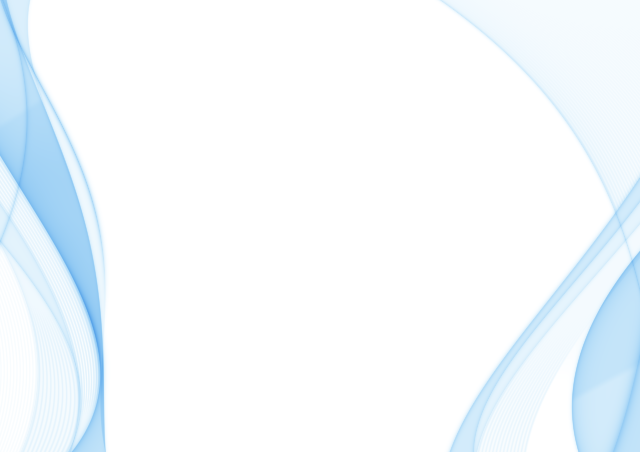
A Shadertoy shader for this background:

```glsl
// Pale blue translucent ribbons sweeping down both sides of a white page.
// Each border is a smooth curve x(y); fills, soft edges and fine strands add
// up to an ink density, which is finally turned into colour by absorption.

const vec3 INK = vec3(0.71, 0.30, 0.062);

// Curve through five x positions at heights 0, 1/4, 1/2, 3/4 and 1
float curve(float y, float k0, vec4 k) {
    float t = 4.0 * y;
    vec4 d1 = k - vec4(k0, k.xyz);
    vec3 d2 = d1.yzw - d1.xyz;
    vec2 d3 = d2.yz - d2.xy;
    float b2 = t * (t - 1.0) / 2.0;
    float b3 = b2 * (t - 2.0) / 3.0;
    float b4 = b3 * (t - 3.0) / 4.0;
    return k0 + t * d1.x + b2 * d2.x + b3 * d3.x + b4 * (d3.y - d3.x);
}

// Signed distance right of a curve, in canvas widths
float side(float x, float c) {
    float d = x - c;
    vec2 slope = vec2(dFdx(d), dFdy(d)) * iResolution.x;
    return d / max(length(slope), 0.001);
}

// Smooth coverage of the area between two curves
float between(float x, float a, float b) {
    float px = 0.8 / iResolution.x;
    return smoothstep(-px, px, side(x, a)) * smoothstep(-px, px, side(b, x));
}

// Soft line centred on a curve
float edge(float x, float c, float width) {
    return exp(-abs(side(x, c)) / width);
}

// Glow that fades only to the right (dir = 1) or left (dir = -1) of a curve
float innerGlow(float x, float c, float width, float dir) {
    float d = side(x, c) * dir;
    return smoothstep(-0.001, 0.001, d) * exp(-max(d, 0.0) / width);
}

// Evenly spread thin lines between two curves
float strands(float x, float a, float b, float count) {
    float t = (x - a) / max(b - a, 0.004) * count;
    float w = fwidth(t);
    float line = 1.0 - smoothstep(0.0, 0.12 + w, abs(fract(t) - 0.5));
    return mix(line, 0.3, smoothstep(0.35, 0.8, w)) * between(x, a, b);
}

float leftRibbons(float x, float y) {
    float bandL  = curve(y, 0.112, vec4(0.150, 0.068, -0.039, -0.120));
    float bandR  = curve(y, 0.165, vec4(0.160, 0.134, 0.073, 0.010));
    float crest  = curve(y, 0.165, vec4(0.162, 0.154, 0.087, 0.001));
    float veil   = curve(y, 0.165, vec4(0.161, 0.134, 0.073, 0.047));
    float fold   = curve(y, -0.195, vec4(-0.082, 0.010, 0.042, 0.004));
    float sashL  = curve(y, 0.107, vec4(0.103, -0.020, -0.182, -0.339));
    float sashR  = curve(y, 0.110, vec4(0.109, 0.023, -0.104, -0.234));
    float shadow = curve(y, 0.033, vec4(0.055, -0.016, -0.143, -0.260));

    // Main band, deepest at mid height
    float deep = smoothstep(0.95, 0.45, y) * smoothstep(0.08, 0.32, y);
    float facet = smoothstep(-0.01, 0.01, x * 0.9 + 0.72 - y) * 0.07;
    float tone = mix(0.36, 0.62, deep) + facet * smoothstep(0.5, 0.65, y);
    tone -= 0.08 * between(x, -1.0, fold);
    float ink = tone * between(x, bandL, bandR);
    float pinch = exp(-pow((y - 0.27) / 0.13, 2.0));
    ink += (0.28 + 0.65 * pinch) * edge(x, bandL, 0.0035);
    ink += 0.22 * innerGlow(x, bandL, 0.022, 1.0) * between(x, bandL, bandR);

    // Crest line and the pale veils beside it
    float upper = smoothstep(0.25, 0.6, y);
    ink += 0.09 * between(x, bandR, crest) + 0.22 * between(x, crest, veil);
    ink += 0.55 * upper * smoothstep(1.1, 0.85, y) * edge(x, crest, 0.0025);
    ink += 0.16 * edge(x, bandR, 0.002) + 0.10 * upper * edge(x, veil, 0.002);
    ink += 0.30 * edge(x, fold, 0.0025);

    // Lower sash with its fine threads
    ink += 0.17 * between(x, sashL, sashR) + 0.20 * edge(x, sashL, 0.002);
    ink += 0.16 * edge(x, sashR, 0.002) + 0.10 * edge(x, shadow, 0.002);
    ink += 0.06 * between(x, shadow, sashL) + 0.09 * strands(x, shadow, sashL, 11.0);
    ink += 0.03 * between(x, sashR, bandL) + 0.14 * strands(x, sashR, bandL, 9.0);
    return ink + 0.045 * strands(x, shadow - 0.1, shadow, 20.0);
}

float rightRibbons(float x, float y) {
    float arc     = curve(y, 1.042, vec4(1.016, 0.970, 0.875, 0.688));
    float bandL   = curve(y, 0.703, vec4(0.810, 0.947, 1.061, 1.146));
    float bandR   = curve(y, 0.740, vec4(0.824, 0.970, 1.094, 1.198));
    float trail   = curve(y, 0.745, vec4(0.846, 0.997, 1.133, 1.250));
    float threads = curve(y, 0.823, vec4(0.904, 1.042, 1.198, 1.367));
    float wedge   = curve(y, 0.904, vec4(0.915, 1.035, 1.250, 1.562));
    float tail    = curve(y, 0.958, vec4(1.005, 1.042, 1.100, 1.200));

    // Hatched sail in the upper corner
    float above = between(x, arc, bandL);
    float ink = above * (0.035 + 0.065 * strands(x, arc, arc + 0.32, 62.0));
    ink += 0.25 * edge(x, arc, 0.0018) + 0.05 * above * innerGlow(x, arc, 0.03, 1.0);

    // Diagonal band and the threads trailing from it
    ink += 0.27 * between(x, bandL, bandR) + 0.15 * between(x, bandR, trail);
    ink += 0.32 * edge(x, bandL, 0.0025) + 0.22 * edge(x, bandR, 0.002);
    ink += 0.14 * edge(x, trail, 0.002);
    ink += 0.04 * between(x, trail, threads) + 0.08 * strands(x, trail, threads, 14.0);
    ink += 0.05 * between(x, threads, wedge) * smoothstep(0.12, 0.3, y);

    // Wedge in the lower corner, with a fold and a dark tail
    float facet = smoothstep(-0.01, 0.01, y - 0.75 * (x - 0.9) - 0.12);
    ink += (0.27 + 0.10 * facet) * between(x, wedge, 2.0);
    ink += 0.25 * edge(x, wedge, 0.002) + 0.25 * innerGlow(x, wedge, 0.012, 1.0);
    return ink + 0.12 * between(x, tail, 2.0) + 0.40 * edge(x, tail, 0.006);
}

void mainImage(out vec4 fragColor, in vec2 fragCoord) {
    vec2 p = fragCoord / iResolution.xy;
    float ink = leftRibbons(p.x, p.y) + rightRibbons(p.x, p.y);
    // Keep the open page free of the faint tails of the soft edges
    ink = max(ink - 0.004, 0.0);
    fragColor = vec4(exp(-INK * ink), 1.0);
}
```
